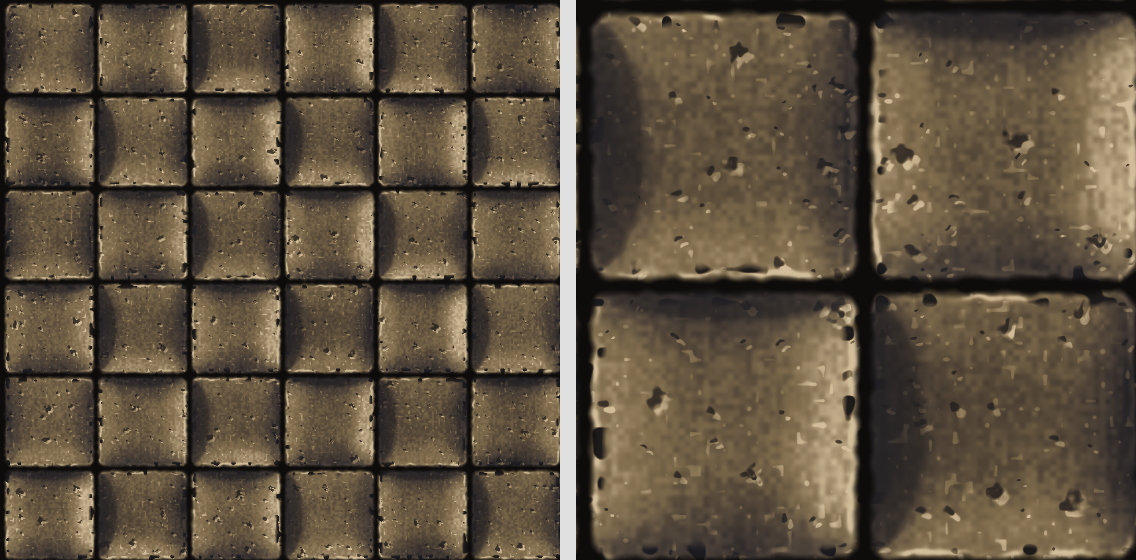
Left: the whole. Right: its middle third, enlarged.
A Shadertoy shader for this pattern:

```glsl
// Six by six saddle-shaped bronze stone tiles, alternately turned a quarter.
// Each tile is shaded by bowed dark flanks, bright raised ends and a cast
// crescent shadow, then worn with chipped rims, lipped pits and fine grain.

float hash(vec2 p) {
    vec3 q = fract(vec3(p.xyx) * 0.1031);
    q += dot(q, q.yzx + 33.33);
    return fract((q.x + q.y) * q.z);
}

vec2 hash2(vec2 p) {
    return vec2(hash(p), hash(p + 71.7));
}

float noise(vec2 p) {
    vec2 i = floor(p), f = fract(p);
    f = f * f * (3.0 - 2.0 * f);
    return mix(mix(hash(i), hash(i + vec2(1, 0)), f.x),
               mix(hash(i + vec2(0, 1)), hash(i + 1.0), f.x), f.y);
}

float roundBox(vec2 p, float halfSize, float radius) {
    vec2 q = abs(p) - halfSize + radius;
    return length(max(q, 0.0)) + min(max(q.x, q.y), 0.0) - radius;
}

float bell(float x, float width) {
    return exp(-x * x / (width * width));
}

// Ragged holes in two sizes, at most one in each scatter cell
float pits(vec2 p) {
    float depth = 0.0;
    vec2 ragged = vec2(noise(p * 38.0), noise(p * 38.0 + 50.0)) - 0.5;
    for (int k = 0; k < 2; k++) {
        float density = k == 0 ? 3.3 : 8.0;
        vec2 g = p * density + 19.0 * float(k);
        vec2 id = floor(g);
        vec2 center = 0.3 + 0.4 * hash2(id + 5.0);
        float size = mix(0.06, 0.16, hash(id + 23.0));
        float present = step(0.58, hash(id + 41.0));
        float d = length((fract(g) - center + ragged * 0.2) * vec2(1.0, 1.3));
        depth = max(depth, present * (1.0 - smoothstep(size * 0.55, size * 1.15, d)));
    }
    return depth;
}

vec3 bronze(float t) {
    vec3 c = mix(vec3(0.085, 0.08, 0.085), vec3(0.31, 0.26, 0.205), smoothstep(0.0, 0.36, t));
    c = mix(c, vec3(0.49, 0.415, 0.295), smoothstep(0.3, 0.64, t));
    return mix(c, vec3(0.82, 0.74, 0.60), smoothstep(0.58, 1.05, t));
}

void mainImage(out vec4 fragColor, in vec2 fragCoord) {
    float px = 6.0 / iResolution.y;
    vec2 grid = 6.0 * fragCoord / iResolution.y + vec2(-0.03, 0.02);
    vec2 id = floor(grid), p = fract(grid);
    bool sideways = mod(id.x + id.y, 2.0) < 0.5;
    vec2 vary = hash2(id + 8.0);

    // Saddle frame: x runs between dark flanks, y between bright ends
    vec2 q = sideways ? p.yx : p;
    float bow = 1.0 - pow(2.0 * q.y - 1.0, 2.0);
    float nearFlank = smoothstep(-0.08, 0.17 + 0.22 * bow, q.x);
    float farFlank = smoothstep(-0.06, 0.20 + 0.16 * bow, 1.0 - q.x);
    float lowEnd = bell(q.y - 0.10, 0.15) * (sideways ? 0.20 : 0.27);
    float highEnd = bell(q.y - 0.90, 0.16) * (sideways ? 0.34 : 0.08);
    float tone = 0.45 + (lowEnd + highEnd) * mix(0.75, 1.25, vary.x);
    tone *= mix(0.28, 1.0, nearFlank * farFlank);
    tone += 0.09 * (vary.y - 0.5);

    // Mottling, brushed streaks and grain
    tone += 0.10 * (noise(grid * 5.0) - 0.5);
    tone += 0.07 * (noise(grid * vec2(48.0, 7.0)) - 0.5);
    float grain = noise(grid * 46.0 + 9.0);
    tone += 0.17 * (grain - 0.5) * smoothstep(0.05, 0.4, tone);
    tone += 0.22 * smoothstep(0.84, 0.96, noise(grid * 34.0 + 90.0));

    // Pits, each with a lit lower right lip
    float pit = pits(grid);
    float lip = max(pits(grid + vec2(-0.022, 0.022)) - pit, 0.0);
    tone = mix(tone, 0.10, pit * 0.8) + 0.32 * lip;

    // Worn rim: broken highlight and small chips
    float wear = noise(grid * 13.0 + 30.0);
    float edge = roundBox(p - 0.5, 0.482, 0.075) + 0.018 * (noise(grid * 22.0) - 0.5);
    float rim = bell(edge + 0.026, 0.014);
    float litEnd = mix(0.25, 1.0, smoothstep(0.32, 0.47, abs(q.y - 0.5)));
    tone += rim * litEnd * (0.08 + 0.40 * smoothstep(0.35, 0.8, wear));
    float chip = smoothstep(0.73, 0.82, noise(grid * 17.0 + 60.0));
    tone = mix(tone, 0.08, chip * smoothstep(-0.07, -0.035, edge));

    // Crescent shadow cast by the raised end of the neighbour
    bool hasNeighbour = sideways ? id.y < 4.5 : id.x > 0.5;
    float reach = sideways ? 0.13 : 0.22;
    float fromFlank = sideways ? 1.0 - q.x : q.x;
    float arc = reach * sqrt(max(1.0 - pow((q.y - 0.5) / 0.46, 2.0), 0.0));
    arc += 0.012 * (noise(grid * 16.0) - 0.5);
    float shadow = 1.0 - smoothstep(-0.018 - px, 0.018 + px, fromFlank - arc);
    if (hasNeighbour) tone = mix(tone, 0.10 + 0.25 * tone, shadow * 0.88);

    // Cool patina in the dark hollows, then the joints
    vec3 color = bronze(clamp(tone, 0.0, 1.1));
    color += vec3(-0.012, 0.0, 0.028) * (1.0 - nearFlank * farFlank);
    float body = 1.0 - smoothstep(-0.022 - px, 0.004 + px, edge);
    body *= step(-0.5, id.x) * step(id.y, 5.5);
    color = mix(vec3(0.055, 0.047, 0.043), color, body);
    fragColor = vec4(color, 1.0);
}
```
